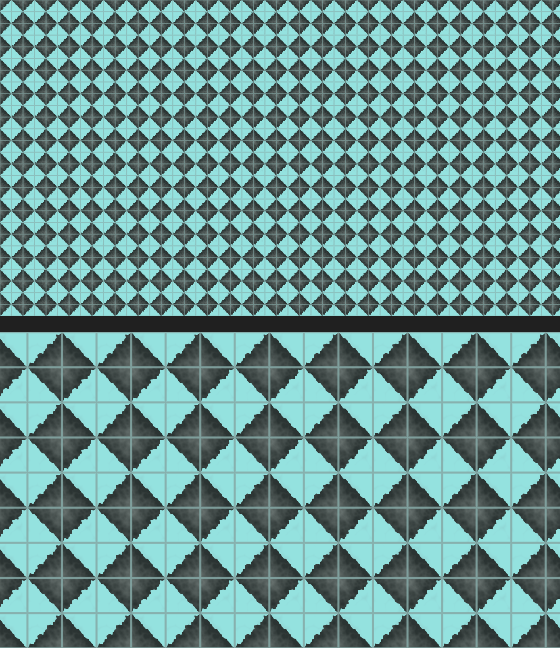
Top, the full canvas; bottom, a detail of the centre.
Write a WebGL 1 fragment shader that draws this pattern.

```glsl
precision highp float;

uniform vec2 u_resolution;

// Size of one repeat, as a fraction of the canvas height
const vec2 PITCH = vec2(0.0729, 0.0741);
const float GROUT_HALF_WIDTH = 0.015;

const vec3 AQUA = vec3(0.58, 0.885, 0.875);
const vec3 AQUA_WORN = vec3(0.56, 0.82, 0.815);
const vec3 SLATE_DARK = vec3(0.17, 0.205, 0.20);
const vec3 SLATE_LIGHT = vec3(0.40, 0.44, 0.43);
const vec3 GROUT = vec3(0.52, 0.66, 0.65);

vec2 hash2(vec2 p) {
  vec2 k = vec2(dot(p, vec2(127.1, 311.7)), dot(p, vec2(269.5, 183.3)));
  return fract(sin(k) * 43758.5);
}

// Distance to the nearest scattered feature point
float cellular(vec2 p) {
  vec2 cell = floor(p);
  float nearest = 2.0;
  for (int j = -1; j <= 1; j++) {
    for (int i = -1; i <= 1; i++) {
      vec2 neighbour = cell + vec2(float(i), float(j));
      nearest = min(nearest, distance(p, neighbour + hash2(neighbour)));
    }
  }
  return nearest;
}

float layeredSines(float t, float phase) {
  return 0.5 * sin(t * 23.0 + phase)
       + 0.3 * sin(t * 47.0 + phase * 2.3)
       + 0.2 * sin(t * 89.0 + phase * 3.7);
}

// Box-filtered coverage of a line, valid below one pixel wide
float lineCoverage(float dist, float halfWidth, float pixel) {
  return clamp((halfWidth - dist) / pixel + 0.5, 0.0, 1.0)
       - clamp((-halfWidth - dist) / pixel + 0.5, 0.0, 1.0);
}

// Signed depth inside the diamond, with chipped edges on one diagonal pair
float diamondDepth(vec2 p) {
  vec2 side = vec2(p.x < 0.0 ? -1.0 : 1.0, p.y < 0.0 ? -1.0 : 1.0);
  float along = abs(p.x) - abs(p.y);
  float chip = side.x * side.y > 0.0 ? 0.032 : 0.014;
  float ragged = chip * layeredSines(along, side.x * 1.7 + side.y * 0.6);
  float taper = smoothstep(0.5, 0.38, abs(along));
  return (0.5 - abs(p.x) - abs(p.y)) * 0.7071 + ragged * taper;
}

vec3 slate(vec2 p, float depth) {
  float mottle = cellular(p * 9.0 + 3.7) * 0.65 + cellular(p * 19.0) * 0.35;
  float tone = 0.12 + 0.6 * mottle + 0.75 * smoothstep(0.0, 0.35, depth) - 0.3;
  // Each quarter tile has its own shade
  tone += p.x < 0.0 ? 0.05 : -0.05;
  tone += p.y > 0.0 ? 0.04 : -0.04;
  return mix(SLATE_DARK, SLATE_LIGHT, clamp(tone, 0.0, 1.0));
}

vec3 aqua(vec2 p) {
  float wear = smoothstep(0.55, 1.0, cellular(p * 7.0 + 11.0));
  return mix(AQUA, AQUA_WORN, wear * 0.6);
}

void main() {
  vec2 uv = gl_FragCoord.xy / u_resolution.y;
  vec2 repeats = vec2(uv.x, 1.0 - uv.y) / PITCH;
  vec2 local = fract(repeats + 0.5) - 0.5;
  vec2 pixel = 1.0 / (u_resolution.y * PITCH);

  // Dark diamond on the light ground
  float depth = diamondDepth(local);
  float inside = smoothstep(-0.5, 0.5, depth / pixel.y);
  vec3 color = mix(aqua(local), slate(local, depth), inside);

  // Grout through the centres and edges of each repeat
  vec2 gap = abs(fract(repeats * 2.0 + 0.5) - 0.5) * 0.5;
  float grout = max(lineCoverage(gap.x, GROUT_HALF_WIDTH, pixel.x),
                    lineCoverage(gap.y, GROUT_HALF_WIDTH, pixel.y));
  color = mix(color, GROUT, grout * 0.85);

  gl_FragColor = vec4(color, 1.0);
}
```
